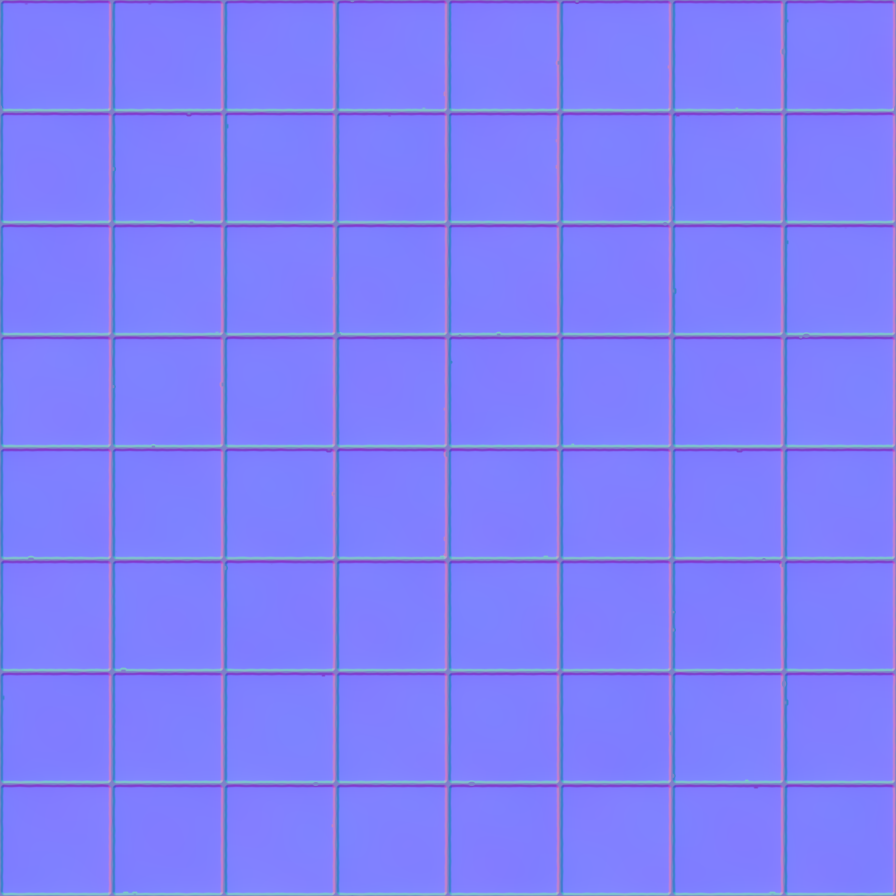
Write a WebGL 1 fragment shader that draws this texture map.

```glsl
precision highp float;
// Tangent-space normal map of an 8 by 8 grid of square tiles with thin grooved joints.

uniform vec2 u_resolution;

const float TILES = 8.0;
const float GRAIN = 96.0; // grain cells across the canvas
const float TAU = 6.2831853;

vec2 hash2(vec2 p) {
  return fract(sin(vec2(dot(p, vec2(127.1, 311.7)), dot(p, vec2(269.5, 183.3)))) * 43758.545);
}

// Wrapping cellular noise: x = nearest distance, y = sparse chip mask
vec2 cellular(vec2 p) {
  vec2 base = floor(p);
  float nearest = 1.0;
  float chip = 0.0;
  for (int j = -1; j <= 1; j++) {
    for (int i = -1; i <= 1; i++) {
      vec2 cell = base + vec2(float(i), float(j));
      vec2 id = mod(cell, GRAIN);
      float dist = length(cell + hash2(id) - p);
      vec2 rnd = hash2(id + 37.0);
      nearest = min(nearest, dist);
      float radius = 0.2 + 0.25 * rnd.y;
      chip = max(chip, step(0.955, rnd.x) * (1.0 - smoothstep(0.4 * radius, radius, dist)));
    }
  }
  return vec2(nearest, chip);
}

// Gentle unevenness of the face, with its own phase and tilt per tile
vec2 faceTilt(vec2 p, vec2 id) {
  vec2 phase = hash2(id) * TAU;
  vec2 tilt = (hash2(id + 11.0) - 0.5) * 0.025;
  tilt += 0.012 * sin(vec2(4.1 * p.x + 2.3 * p.y, 3.7 * p.y - 2.9 * p.x) + phase);
  tilt += 0.007 * sin(vec2(8.3 * p.y - 5.1 * p.x, 7.1 * p.x + 6.2 * p.y) + phase.yx);
  return tilt + 0.07 * sign(p) * pow(abs(2.0 * p), vec2(7.0));
}

vec3 tileNormal(vec2 uv) {
  vec2 grid = uv * TILES;
  vec2 id = floor(grid);
  vec2 p = fract(grid) - 0.5;
  vec2 grain = cellular(uv * GRAIN);

  // Distance inward from the rounded tile outline, roughened by wear
  vec2 q = abs(p) - 0.46;
  vec2 corner = max(q, 0.0);
  float inset = 0.04 - length(corner) - min(max(q.x, q.y), 0.0);
  vec2 outward = sign(p) * corner / max(length(corner), 0.0001);
  float worn = inset + 0.005 * (grain.x - 0.4) - 0.012 * grain.y;

  // Sloping wall of the joint and the dulled groove beneath it
  float wall = smoothstep(0.0, 0.014, worn) * (1.0 - smoothstep(0.02, 0.036, worn));
  float groove = 1.0 - smoothstep(0.017, 0.036, worn);
  vec2 slope = faceTilt(p, id) * vec2(1.0, -1.0) * (1.0 - groove);
  slope += outward * vec2(1.0, -1.0) * wall * 0.52;
  slope += groove * (grain.x - 0.45) * vec2(0.1, -0.1);
  return vec3(slope, 1.0 - 0.42 * groove);
}

void main() {
  // Four samples per pixel smooth the narrow joints
  vec3 normal = vec3(0.0);
  for (int j = 0; j < 2; j++) {
    for (int i = 0; i < 2; i++) {
      vec2 offset = vec2(float(i), float(j)) * 0.5 - 0.25;
      normal += 0.25 * tileNormal((gl_FragCoord.xy + offset) / u_resolution);
    }
  }
  gl_FragColor = vec4(normal * 0.5 + 0.5, 1.0);
}
```
